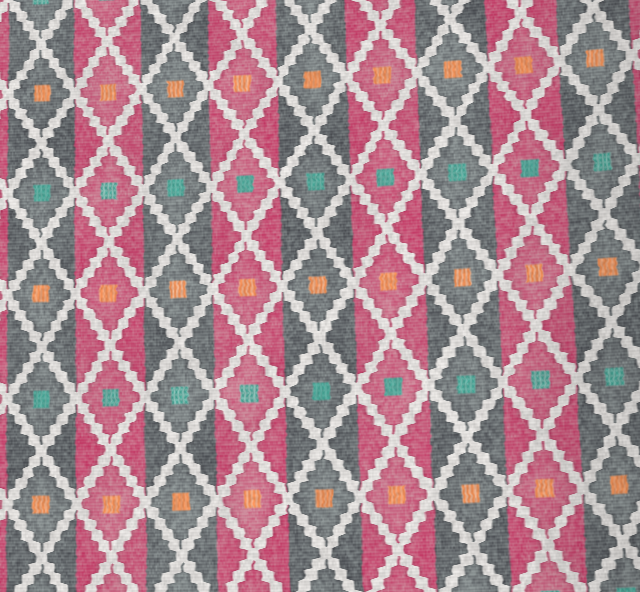
Give the GLSL for this texture, as a WebGL 1 fragment shader.

```glsl
precision mediump float;
// Handwoven cloth: grey and pink stripes under a white stepped diamond lattice,
// with an orange or teal square in each diamond. A gentle perspective bend maps
// the canvas to (column, row) space, where folded distances draw every motif.

uniform vec2 u_resolution;

#define CANVAS_SPAN vec2(9.6, 8.9)   // canvas size in column pitches
#define FIRST_CENTRE vec2(0.62, 1.41) // top left diamond, from the top left
#define STEPS 10.0                   // stair steps per diamond height
#define LINE_HALF 0.082              // half width of the white lattice
#define SQUARE_HALF vec2(0.122, 0.083)
#define THREADS vec2(20.0, 34.0)     // weave grain per diamond
#define WEAR 0.030                   // raggedness of the woven edges
#define PI 3.14159

const vec3 GREY_DARK = vec3(0.28, 0.29, 0.31);
const vec3 GREY_LIGHT = vec3(0.56, 0.59, 0.59);
const vec3 PINK_DARK = vec3(0.74, 0.21, 0.38);
const vec3 PINK_LIGHT = vec3(0.79, 0.54, 0.60);
const vec3 WHITE = vec3(0.88, 0.87, 0.86);
const vec3 ORANGE = vec3(0.91, 0.54, 0.32);
const vec3 TEAL = vec3(0.25, 0.62, 0.56);

float hash(vec2 p) {
  return fract(sin(dot(p, vec2(12.99, 78.23))) * 4375.85);
}

float noise(vec2 p) {
  vec2 i = floor(p), f = fract(p);
  f = f * f * (3.0 - 2.0 * f);
  return mix(mix(hash(i), hash(i + vec2(1.0, 0.0)), f.x),
             mix(hash(i + vec2(0.0, 1.0)), hash(i + 1.0), f.x), f.y);
}

// Solves for the column and row under p; pitch grows to the right and downward.
vec2 bendCloth(vec2 p) {
  vec2 c = p - FIRST_CENTRE;
  for (int k = 0; k < 4; k++) {
    float column = (p.x - FIRST_CENTRE.x) / (0.992 + 0.0113 * c.y + 0.0059 * c.x);
    float lift = column * (0.04 + 0.0034 * column);
    float row = (p.y - FIRST_CENTRE.y + lift) / (1.481 + 0.015 * c.y + 0.0081 * column);
    c = vec2(column, row);
  }
  return c;
}

void main() {
  vec2 uv = gl_FragCoord.xy / u_resolution;
  vec2 cloth = bendCloth(vec2(uv.x, 1.0 - uv.y) * CANVAS_SPAN);
  float soft = 0.6 * CANVAS_SPAN.x / u_resolution.x + 0.012;

  // Uneven threads: ragged sideways shifts and a fine dashed grain
  float ragged = noise(cloth * vec2(9.0, 30.0) + 40.0) - 0.5;
  float sway = noise(cloth * 3.0 + 70.0) - 0.5;
  float grain = noise(cloth * THREADS + 11.0);
  float fine = noise(cloth * THREADS * vec2(2.2, 1.1) + 90.0);
  float rib = sin(cloth.y * THREADS.y * 2.0 * PI);
  vec2 worn = cloth + vec2(WEAR * (ragged + sway), 0.02 * sway);
  vec2 nearest = floor(worn + 0.5);
  vec2 local = worn - nearest;

  // Stepped diamond: the half width changes in plateaus down the row
  float stair = abs(local.y) * STEPS;
  stair = floor(stair) + smoothstep(0.36, 0.64, fract(stair));
  float edge = abs(local.x) - (0.5 - stair / STEPS);
  float lattice = 1.0 - smoothstep(-soft, soft, abs(edge) - LINE_HALF);
  float inside = 1.0 - smoothstep(-0.25, 0.06, edge);

  // Striped ground, paler where white threads float inside the diamonds
  float pale = 0.08 + 0.42 * grain + 0.32 * fine + 0.09 * rib + 0.22 * inside;
  pale = clamp(pale + 0.25 * (noise(cloth * 1.7) - 0.5), 0.0, 1.0);
  vec3 grey = mix(GREY_DARK, GREY_LIGHT, pale);
  vec3 pink = mix(PINK_DARK, PINK_LIGHT, pale);
  float stripe = smoothstep(-soft, soft, cos(PI * worn.x) / PI);
  vec3 color = mix(pink, grey, stripe);

  // Small square, crossed by pale upright threads; colours alternate by row
  vec2 squareShift = 0.02 * (vec2(hash(nearest), hash(nearest + 5.0)) - 0.5);
  vec2 reach = abs(local + squareShift) - SQUARE_HALF;
  float square = (1.0 - smoothstep(-soft, soft, reach.x))
               * (1.0 - smoothstep(-soft, soft, reach.y * 1.5));
  float isOrange = step(mod(nearest.y, 2.0), 0.5);
  float bars = 0.5 + 0.5 * cos(local.x * 2.0 * PI / 0.065);
  float rungs = 0.5 + 0.5 * cos(local.y * 2.0 * PI / 0.048);
  float gaps = mix(max(bars, 0.7 * rungs), bars, isOrange);
  vec3 dye = mix(TEAL, ORANGE, isOrange);
  dye = mix(dye, WHITE, (0.15 + 0.3 * hash(nearest + 2.0)) * gaps);
  color = mix(color, dye * (0.93 + 0.14 * fine), square * 0.95);

  // Raised white lattice with thread shading and a faint shadow beside it
  float shadow = 1.0 - smoothstep(0.0, 0.07, abs(edge) - LINE_HALF);
  color *= 1.0 - 0.10 * shadow * (1.0 - lattice);
  vec3 yarn = WHITE * (0.88 + 0.10 * grain + 0.07 * fine + 0.02 * rib);
  color = mix(color, yarn, lattice);

  // Uneven light, dimmer toward the right edge
  color *= 1.02 - 0.09 * smoothstep(0.7, 1.05, uv.x) + 0.04 * sway;
  gl_FragColor = vec4(color, 1.0);
}
```
